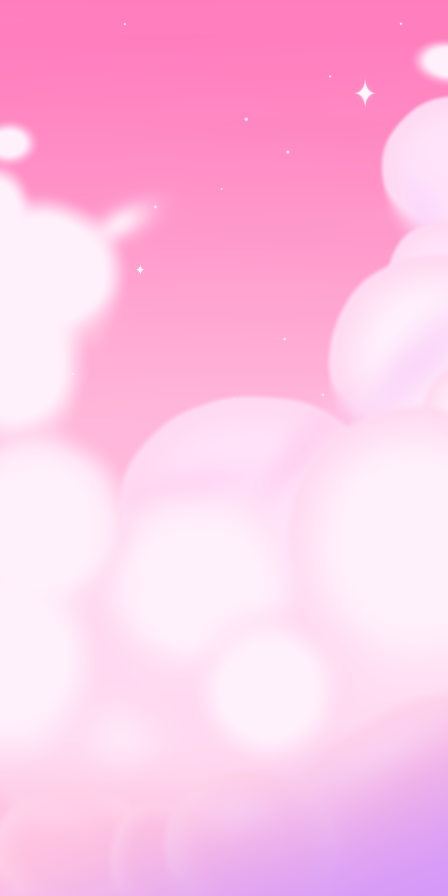
Write a Shadertoy shader that draws this background.

```glsl
// Soft pink sky with billowing pastel clouds, lilac shade and a few sparkles.

const vec3 WHITE = vec3(1.0, 0.945, 0.987);
const vec3 BLUSH = vec3(1.0, 0.85, 0.945);
const vec3 ORCHID = vec3(1.0, 0.79, 0.93);
const vec3 PEARL = vec3(1.0, 0.89, 0.98);
const vec3 ROSE = vec3(1.0, 0.76, 0.88);
const vec3 LILAC = vec3(0.84, 0.60, 0.97);

vec2 hash2(vec2 p) {
    p = vec2(dot(p, vec2(127.1, 311.7)), dot(p, vec2(269.5, 183.3)));
    return fract(sin(p) * 43758.5);
}

float gradientNoise(vec2 p) {
    vec2 i = floor(p), f = fract(p), u = f * f * (3.0 - 2.0 * f);
    vec2 e = vec2(0.0, 1.0);
    float a = dot(hash2(i) * 2.0 - 1.0, f);
    float b = dot(hash2(i + e.yx) * 2.0 - 1.0, f - e.yx);
    float c = dot(hash2(i + e.xy) * 2.0 - 1.0, f - e.xy);
    float d = dot(hash2(i + e.yy) * 2.0 - 1.0, f - e.yy);
    return mix(mix(a, b, u.x), mix(c, d, u.x), u.y);
}

// Elliptic billow: edge softness is relative, and the underside melts away
void puff(inout vec3 col, vec2 p, vec2 center, vec2 radius, float soft, vec3 rim, vec3 core) {
    vec2 q = (p - center) / radius;
    float d = length(q);
    float blur = mix(max(soft, 0.55), soft, smoothstep(-0.9, -0.1, q.y));
    float mask = 1.0 - smoothstep(1.0 - blur, 1.0 + 0.3 * blur, d);
    vec3 shade = mix(core, rim, smoothstep(0.5, 1.0, d));
    col = mix(col, shade, mask);
}

// Gaussian tint, tilted by an angle
void glow(inout vec3 col, vec2 p, vec2 center, vec2 radius, float angle, vec3 tint, float amount) {
    vec2 q = p - center;
    float c = cos(angle), s = sin(angle);
    q = vec2(c * q.x + s * q.y, c * q.y - s * q.x) / radius;
    col = mix(col, tint, amount * exp(-dot(q, q)));
}

float sparkle(vec2 p, vec2 center, float size) {
    vec2 q = abs(p - center) / size;
    float d = sqrt(q.x * 1.5) + sqrt(q.y);
    return 1.0 - smoothstep(0.8, 1.1, d) + 0.2 * exp(-9.0 * dot(q, q));
}

// Sparse dots, one candidate per grid cell
float starDots(vec2 p) {
    vec2 cell = floor(p * 5.0);
    vec2 rnd = hash2(cell + 3.0);
    vec2 center = (cell + 0.1 + 0.8 * hash2(cell + 17.0)) / 5.0;
    float radius = mix(0.003, 0.006, rnd.y);
    return step(0.5, rnd.x) * (1.0 - smoothstep(0.3 * radius, radius, length(p - center)));
}

vec3 sky(vec2 p) {
    vec3 col = mix(vec3(1.0, 0.73, 0.86), vec3(1.0, 0.49, 0.74), smoothstep(0.85, 2.05, p.y));
    col += 0.015 * gradientNoise(p * vec2(1.5, 12.0));
    float light = 0.8 * starDots(p) + sparkle(p, vec2(0.815, 1.792), 0.042)
                + sparkle(p, vec2(0.313, 1.398), 0.017);
    col = mix(col, vec3(1.0, 0.96, 0.99), min(light, 1.0));
    return mix(BLUSH, col, smoothstep(0.65, 0.92, p.y));
}

void rightTower(inout vec3 col, vec2 p) {
    puff(col, p, vec2(1.0, 1.86), vec2(0.08, 0.05), 0.4, BLUSH, WHITE);
    puff(col, p, vec2(1.03, 1.61), vec2(0.18, 0.18), 0.06, BLUSH, PEARL);
    glow(col, p, vec2(0.95, 1.53), vec2(0.04, 0.09), 0.5, vec3(0.98, 0.83, 0.99), 0.6);
    puff(col, p, vec2(0.99, 1.38), vec2(0.13, 0.13), 0.08, BLUSH, PEARL);
    puff(col, p, vec2(0.98, 1.19), vec2(0.25, 0.25), 0.05, BLUSH, WHITE);
    glow(col, p, vec2(0.93, 1.18), vec2(0.22, 0.06), 0.8, vec3(0.98, 0.80, 0.97), 0.7);
    puff(col, p, vec2(1.1, 1.05), vec2(0.17, 0.17), 0.1, BLUSH, WHITE);
}

void middleBank(inout vec3 col, vec2 p) {
    puff(col, p, vec2(0.57, 0.87), vec2(0.31, 0.25), 0.05, BLUSH, PEARL);
    glow(col, p, vec2(0.67, 0.99), vec2(0.13, 0.04), 0.9, ORCHID, 0.7);
    glow(col, p, vec2(0.42, 0.91), vec2(0.15, 0.05), 0.2, ORCHID, 0.5);
    puff(col, p, vec2(0.925, 0.79), vec2(0.29, 0.31), 0.06, BLUSH, WHITE);
    glow(col, p, vec2(0.95, 0.7), vec2(0.2, 0.22), 0.0, WHITE, 0.9);
    puff(col, p, vec2(0.445, 0.69), vec2(0.23, 0.23), 0.25, vec3(1.0, 0.89, 0.965), WHITE);
    puff(col, p, vec2(0.6, 0.46), vec2(0.19, 0.19), 0.45, BLUSH, WHITE);
    glow(col, p, vec2(0.27, 0.35), vec2(0.08, 0.07), 0.0, WHITE, 0.6);
}

void leftCloud(inout vec3 col, vec2 p) {
    puff(col, p, vec2(0.02, 1.68), vec2(0.065, 0.05), 0.5, BLUSH, WHITE);
    puff(col, p, vec2(-0.01, 1.53), vec2(0.085, 0.1), 0.4, WHITE, WHITE);
    glow(col, p, vec2(0.27, 1.5), vec2(0.075, 0.032), 0.45, WHITE, 0.9);
    puff(col, p, vec2(0.1, 1.38), vec2(0.18, 0.18), 0.3, WHITE, WHITE);
    puff(col, p, vec2(0.03, 1.18), vec2(0.16, 0.19), 0.35, WHITE, WHITE);
    puff(col, p, vec2(0.08, 0.82), vec2(0.22, 0.23), 0.25, vec3(1.0, 0.87, 0.95), WHITE);
    puff(col, p, vec2(0.02, 0.52), vec2(0.19, 0.23), 0.4, WHITE, WHITE);
}

void lowerRidge(inout vec3 col, vec2 p) {
    vec3 crest = vec3(1.0, 0.82, 0.91);
    col = mix(col, ROSE, 1.0 - smoothstep(0.08, 0.36, p.y));
    puff(col, p, vec2(1.15, 0.1), vec2(0.55, 0.37), 0.06, crest, ROSE);
    glow(col, p, vec2(0.86, 0.33), vec2(0.17, 0.06), 0.5, BLUSH, 0.8);
    puff(col, p, vec2(-0.02, 0.1), vec2(0.1, 0.17), 0.12, crest, ROSE);
    puff(col, p, vec2(0.16, 0.1), vec2(0.19, 0.145), 0.12, crest, ROSE);
    puff(col, p, vec2(0.36, 0.08), vec2(0.12, 0.13), 0.15, crest, ROSE);
    puff(col, p, vec2(0.56, 0.1), vec2(0.2, 0.185), 0.08, crest, ROSE);
    glow(col, p, vec2(0.54, 0.19), vec2(0.12, 0.06), 0.0, BLUSH, 0.8);
    glow(col, p, vec2(0.14, 0.18), vec2(0.12, 0.04), 0.0, BLUSH, 0.5);
    col = mix(col, LILAC, smoothstep(-0.15, 0.5, 0.5 * p.x - 1.3 * p.y));
}

void mainImage(out vec4 fragColor, in vec2 fragCoord) {
    vec2 p = fragCoord / iResolution.xy * vec2(1.0, 2.0);
    vec3 col = sky(p);
    // Gentle warp breaks up the ellipse outlines
    vec2 w = p + 0.012 * vec2(gradientNoise(p * 8.0), gradientNoise(p * 8.0 + 7.0));
    rightTower(col, w);
    middleBank(col, w);
    leftCloud(col, w);
    lowerRidge(col, w);
    fragColor = vec4(clamp(col, 0.0, 1.0), 1.0);
}
```
